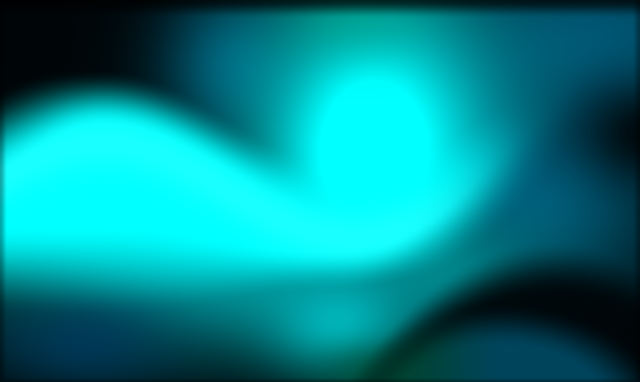
Write a WebGL 1 fragment shader that draws this background.

```glsl
precision highp float;
// Soft cyan light: a wavy ribbon joined by a rising plume over dark teal folds.
// Gaussian glows build the backdrop; smooth height curves bound the ribbon,
// the shadowed fold and the mound in the lower right corner.

uniform vec2 u_resolution;

// Palette
const vec3 NIGHT = vec3(0.0, 0.02, 0.03);
const vec3 CYAN = vec3(0.0, 1.0, 1.0);
const vec3 PALE_CYAN = vec3(0.10, 1.0, 1.0);
const vec3 TEAL = vec3(0.0, 0.58, 0.60);
const vec3 BRIGHT_TEAL = vec3(0.0, 0.75, 0.77);
const vec3 SEA_BLUE = vec3(0.0, 0.35, 0.47);
const vec3 DEEP_BLUE = vec3(0.0, 0.22, 0.36);
const vec3 GREEN = vec3(0.0, 0.34, 0.25);
const vec3 MINT = vec3(0.0, 0.66, 0.56);

// Ribbon, in fractions of the canvas
const float CREST_X = 0.16;
const float CREST_MID = 0.62;
const float CREST_HEIGHT = 0.125;
const float CREST_FREQUENCY = 8.0;
const float BELLY_Y = 0.29;
const float BELLY_TURN = 0.53;
const float BELLY_RISE = 3.2;

// Plume
const vec2 PLUME_CENTER = vec2(0.585, 0.60);
const vec2 PLUME_SIZE = vec2(0.18, 0.40);
const float PLUME_POWER = 1.25;

// Dark fold and mound
const vec2 FOLD_PEAK = vec2(0.86, 0.30);
const float FOLD_CURVE = 3.6;
const float FOLD_SOFTNESS = 0.075;
const vec2 MOUND_CENTER = vec2(0.78, -0.10);
const vec2 MOUND_SIZE = vec2(0.22, 0.25);

float glow(vec2 p, vec2 center, vec2 size) {
  vec2 d = (p - center) / size;
  return exp(-dot(d, d));
}

// Soft step from 0 to 1 centred on zero
float softEdge(float d, float halfWidth) {
  return smoothstep(-halfWidth, halfWidth, d);
}

float ribbonTop(float x) {
  return CREST_MID + CREST_HEIGHT * cos((x - CREST_X) * CREST_FREQUENCY);
}

float ribbonBottom(float x) {
  float turn = max(x - BELLY_TURN, 0.0);
  return BELLY_Y + BELLY_RISE * turn * turn;
}

vec3 backdrop(vec2 p) {
  vec3 color = NIGHT;

  // Blue haze above and to the right
  color = mix(color, SEA_BLUE, 0.95 * glow(p, vec2(0.94, 0.89), vec2(0.28, 0.27)));
  color = mix(color, SEA_BLUE, 0.85 * glow(p, vec2(0.36, 0.84), vec2(0.11, 0.20)));
  color = mix(color, SEA_BLUE, glow(p, vec2(0.84, 0.49), vec2(0.20, 0.26)));
  color = mix(color, NIGHT, 0.92 * glow(p, vec2(1.01, 0.65), vec2(0.10, 0.13)));

  // Teal sheet below the ribbon
  color = mix(color, TEAL, glow(p, vec2(0.35, 0.28), vec2(0.38, 0.21)));
  color = mix(color, TEAL, 0.75 * glow(p, vec2(0.69, 0.29), vec2(0.13, 0.13)));
  color = mix(color, DEEP_BLUE, 0.8 * glow(p, vec2(0.13, 0.10), vec2(0.14, 0.12)));
  color = mix(color, BRIGHT_TEAL, 0.9 * glow(p, vec2(0.53, 0.15), vec2(0.11, 0.13)));
  color = mix(color, GREEN, 0.8 * glow(p, vec2(0.60, 0.02), vec2(0.10, 0.08)));

  // Shadowed fold
  float foldOffset = p.x - FOLD_PEAK.x;
  float foldY = FOLD_PEAK.y - FOLD_CURVE * foldOffset * foldOffset;
  color = mix(color, NIGHT, 0.95 * softEdge(foldY - p.y, FOLD_SOFTNESS));

  // Mound rising from the lower edge
  float moundDistance = 1.0 - length((p - MOUND_CENTER) / MOUND_SIZE);
  vec3 moundColor = mix(GREEN, SEA_BLUE, smoothstep(0.62, 0.80, p.x));
  return mix(color, moundColor, 0.75 * softEdge(moundDistance, 0.24));
}

void main() {
  vec2 p = gl_FragCoord.xy / u_resolution;
  vec3 color = backdrop(p);

  // Ribbon and plume share one lower edge
  float topSoftness = mix(0.11, 0.075, smoothstep(0.0, 0.16, p.x));
  float ribbon = softEdge(ribbonTop(p.x) - p.y, topSoftness);
  ribbon *= 1.0 - smoothstep(0.61, 0.84, p.x);
  float plume = min(1.0, PLUME_POWER * glow(p, PLUME_CENTER, PLUME_SIZE));
  float bottomSoftness = mix(0.12, 0.055, smoothstep(0.18, 0.50, p.x));
  bottomSoftness += 0.05 * smoothstep(0.58, 0.78, p.x);
  float belly = softEdge(p.y - ribbonBottom(p.x), bottomSoftness);
  float light = (1.0 - (1.0 - ribbon) * (1.0 - plume)) * belly;

  // Pale sheen just inside the crest
  float sheenOffset = (p.y - ribbonTop(p.x) + 0.12) / 0.07;
  float sheen = ribbon * exp(-sheenOffset * sheenOffset);
  color = mix(color, mix(CYAN, PALE_CYAN, sheen), light);
  color = mix(color, MINT, 0.55 * glow(p, vec2(0.56, 0.95), vec2(0.11, 0.10)));

  // Darkened rim, strongest along the top
  color *= mix(0.25, 1.0, smoothstep(0.0, 0.05, 1.0 - p.y));
  float rim = min(min(p.x, 1.0 - p.x), p.y);
  color *= mix(0.65, 1.0, smoothstep(0.0, 0.012, rim));
  gl_FragColor = vec4(color, 1.0);
}
```
